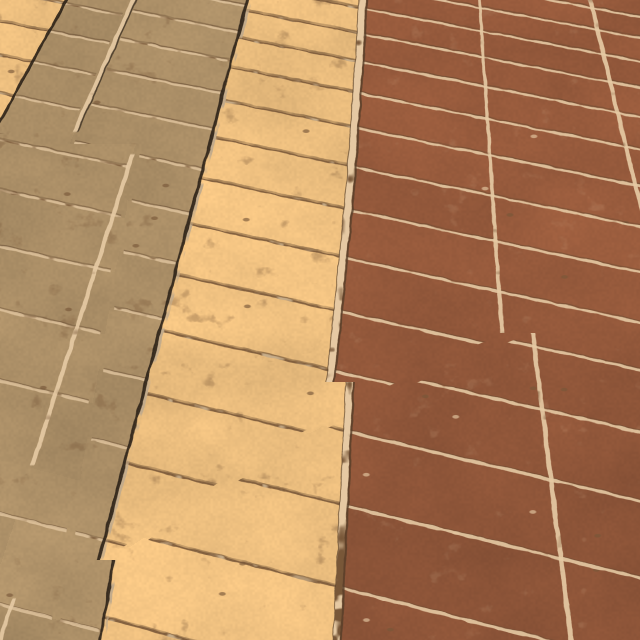
Give the GLSL for this texture, as a three.js fragment shader.

```glsl
varying vec2 vUv;

const vec3 RED = vec3(0.575, 0.345, 0.23);
const vec3 CREAM = vec3(0.93, 0.75, 0.50);
const vec3 OLIVE = vec3(0.665, 0.555, 0.40);
const vec3 GROUT = vec3(0.90, 0.79, 0.64);
const vec3 DIRT = vec3(0.47, 0.34, 0.22);
const vec3 SHADOW = vec3(0.17, 0.13, 0.09);
const float ROW_SCALE = 9.143;   // rows per unit of log depth
const float ROW_GROWTH = 3.0;    // how fast rows widen toward the viewer
const float ROW_START = 0.28;
const float PIVOT = 0.55;        // column where row depth is measured
const float SEAM_SHIFT = 0.15;   // row slip across the diagonal break
const float SOFT = 0.0012;

float hash(vec2 p) {
  vec3 q = fract(vec3(p.xyx) * 0.1031);
  q += dot(q, q.yzx + 33.33);
  return fract((q.x + q.y) * q.z);
}

float noise(vec2 p) {
  vec2 i = floor(p), f = fract(p);
  f = f * f * (3.0 - 2.0 * f);
  return mix(mix(hash(i), hash(i + vec2(1, 0)), f.x),
             mix(hash(i + vec2(0, 1)), hash(i + vec2(1, 1)), f.x), f.y);
}

float fbm(vec2 p) {
  float sum = 0.0, amp = 0.5;
  for (int i = 0; i < 4; i++) {
    sum += amp * noise(p);
    p = p * 2.03 + 17.0;
    amp *= 0.5;
  }
  return sum;
}

float line(float d, float halfWidth) {
  return 1.0 - smoothstep(halfWidth - SOFT, halfWidth + SOFT, abs(d));
}

float span(float v, float lo, float hi) {
  return smoothstep(lo - 0.002, lo + 0.002, v) * (1.0 - smoothstep(hi - 0.002, hi + 0.002, v));
}

void main() {
  float y = 1.0 - vUv.y;  // depth, growing toward the viewer
  float wobble = (fbm(vUv * 55.0) - 0.47) * 0.004;
  float x = vUv.x + wobble;
  float wear = noise(vUv * 75.0 + 9.0);
  float nearness = 0.7 + 0.5 * y;

  // Column joints, with slips where the courses break
  float j0 = 0.104 - 0.55 * y;
  float j1 = y < 0.225 ? 0.208 - 0.443 * y : 0.285 - 0.322 * y;
  float j2 = y < 0.875 ? 0.387 - 0.266 * y : 0.176 - 0.17 * (y - 0.885);
  float j3 = y < 0.597 ? 0.567 - 0.05 * y - 0.06 * y * y : 0.547 - 0.049 * (y - 0.6);
  float j4 = y < 0.52 ? 0.749 + 0.068 * y : 0.831 + 0.125 * (y - 0.51);
  float j5 = 0.922 + 0.245 * y;
  float column = step(j0, x) + step(j1, x) + step(j2, x) + step(j3, x) + step(j4, x) + step(j5, x);
  bool isRed = x > j3;
  bool isOlive = x > j0 && x < j2;

  // Receding rows
  float dx = x - PIVOT;
  float depth = (y + wobble - 0.19 * dx) / (1.0 + 0.07 * dx);
  float row = ROW_SCALE * log(1.0 + ROW_GROWTH * depth) - ROW_START;
  float pitch = (1.0 + ROW_GROWTH * depth) / (ROW_GROWTH * ROW_SCALE);

  // Row slips and the gaps they leave
  float gap = 0.0;
  if (isOlive) {
    float split = y < 0.225 ? j1 : 0.21 - 0.17 * (y - 0.25);
    bool left = x < split;
    if (y < 0.75) row += left ? -0.05 * max(row - 4.2, 0.0) * step(0.21, y) : 0.2;
    gap = line(x - split, 0.007);
    if (left) gap = max(gap, span(y, 0.665, 0.755));
  } else {
    float t = max(0.81 - x, 0.0);
    float seam = 0.52 + 0.4 * t + 0.25 * t * t;
    row += SEAM_SHIFT * step(seam, y);
    gap = line(y - seam, 0.008);
  }
  float rowDist = (fract(row + 0.5) - 0.5) * pitch;

  // Tile bodies: tone per tile, stains and grain
  vec3 color = isRed ? RED : (isOlive ? OLIVE : CREAM);
  float tone = hash(vec2(column, floor(row)) + 3.0) - 0.5;
  float stain = fbm(vUv * vec2(9.0, 12.0));
  float grain = noise(vUv * 260.0) - 0.5;
  color *= 1.0 + 0.05 * tone + 0.16 * (stain - 0.47) + 0.045 * grain;
  if (isRed) color *= 1.03 - 0.08 * smoothstep(0.3, 0.9, y);
  float blotch = smoothstep(0.64, 0.82, fbm(vUv * vec2(34.0, 40.0) + 5.0));
  color = mix(color, isRed ? GROUT : DIRT, blotch * (isRed ? 0.12 : 0.35));

  // Scattered chips and grit
  vec2 cell = floor(vUv * 22.0);
  float pick = hash(cell + 41.0);
  vec2 offset = fract(vUv * 22.0) - 0.3 - 0.4 * vec2(hash(cell + 7.0), hash(cell + 13.0));
  float chip = 1.0 - smoothstep(0.05, 0.11, length(offset * vec2(0.7, 1.3)));
  color = mix(color, pick > 0.98 ? GROUT : DIRT, chip * step(0.93, pick) * 0.65);

  // Row joints: pale on red and olive, dirty and thin on cream
  bool isCream = !isRed && !isOlive;
  float rowWidth = (isCream ? 0.0017 : 0.0024) * nearness * (0.6 + 0.7 * wear);
  float joint = line(rowDist, rowWidth) * (1.0 - gap);
  float dirtLine = line(rowDist + 0.0025, 0.0016) * (1.0 - gap);
  color = mix(color, DIRT * 0.8, dirtLine * (0.25 + 0.4 * wear));
  vec3 rowColor = isCream ? mix(DIRT, GROUT * 0.85, smoothstep(0.65, 0.95, wear))
                          : mix(DIRT, GROUT, smoothstep(0.0, 0.4, wear + (isRed ? 0.25 : 0.0)));
  color = mix(color, rowColor, joint * (isOlive ? 0.75 : 0.9));

  // Pale column joints inside olive and red
  float lowerJ1 = line(x - 0.02 + 0.33 * (y - 0.94), 0.003) * span(y, 0.935, 1.1);
  float pale = line(x - j1, 0.0034) * (span(y, -0.1, 0.206) + span(y, 0.241, 0.727));
  pale = max(max(pale, lowerJ1), line(x - j4, 0.0034 * nearness));
  pale = max(pale, line(x - j5, 0.0034));
  float darkSide = line(x - j1 - 0.004, 0.002) * span(y, -0.1, 0.206);
  color = mix(color, SHADOW, darkSide * 0.7);
  color = mix(color, mix(DIRT, GROUT, smoothstep(0.0, 0.35, wear + 0.15)), pale * 0.92);

  // Shadowed joints bounding the cream and olive bands
  float edge = min(abs(x - j0), abs(x - j2));
  color = mix(color, GROUT * 0.85, line(x - j2 - 0.004, 0.0035) * smoothstep(0.3, 0.7, wear));
  color = mix(color, SHADOW, line(edge, 0.0028 * (0.6 + 0.6 * wear)) * 0.9);

  // Wide mortar strip between cream and red
  float strip = x - j3;
  color = mix(color, DIRT * 0.7, line(strip, 0.0075) * 0.8);
  vec3 mortar = mix(DIRT, GROUT, smoothstep(0.1, 0.45, wear + 0.12 - 0.5 * smoothstep(0.78, 0.9, y)));
  color = mix(color, mortar, line(strip + 0.001, 0.0052));

  gl_FragColor = vec4(color, 1.0);
}
```
